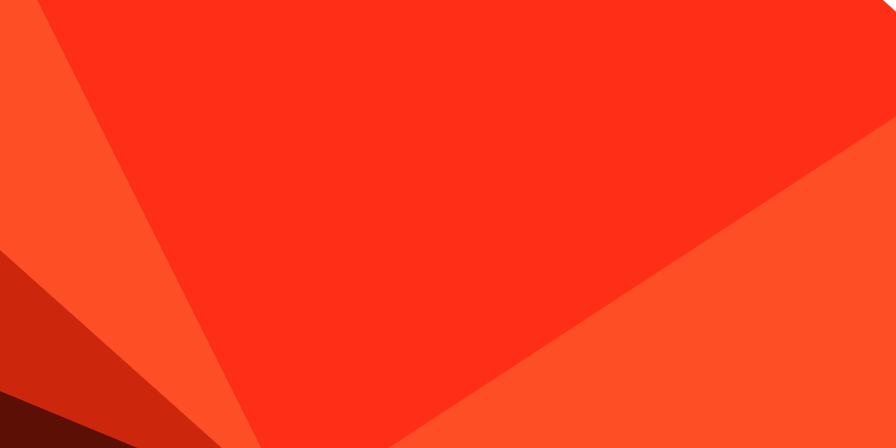
Write a Shadertoy shader that draws this background.

```glsl
const vec3 RED = vec3(0.995, 0.182, 0.092);
const vec3 ORANGE = vec3(0.996, 0.305, 0.150);
const vec3 RUST = vec3(0.80, 0.15, 0.05);
const vec3 BROWN = vec3(0.36, 0.06, 0.02);
const vec3 WHITE = vec3(1.0);

// Signed distance to the line from a to b, positive on its left
float leftOf(vec2 p, vec2 a, vec2 b) {
    vec2 along = normalize(b - a);
    vec2 offset = p - a;
    return along.x * offset.y - along.y * offset.x;
}

// Paint the half plane left of the line with a one pixel soft edge
vec3 paintSide(vec3 base, vec3 paint, vec2 p, vec2 a, vec2 b, float pixel) {
    float coverage = clamp(0.5 + leftOf(p, a, b) / pixel, 0.0, 1.0);
    return mix(base, paint, coverage);
}

void mainImage(out vec4 fragColor, in vec2 fragCoord) {
    // Canvas spans 2 by 1 units
    vec2 p = fragCoord / iResolution.xy * vec2(2.0, 1.0);
    float pixel = 1.0 / iResolution.y;
    vec3 color = RED;

    // Broad right slope and clipped top corner
    color = paintSide(color, ORANGE, p, vec2(2.0, 0.740), vec2(0.867, 0.0), pixel);
    color = paintSide(color, WHITE, p, vec2(1.971, 1.0), vec2(2.0, 0.974), pixel);

    // Left facets, darkening toward the lower corner
    color = paintSide(color, ORANGE, p, vec2(0.583, 0.0), vec2(0.083, 1.0), pixel);
    color = paintSide(color, RUST, p, vec2(0.495, 0.0), vec2(0.0, 0.442), pixel);
    color = paintSide(color, BROWN, p, vec2(0.307, 0.0), vec2(0.0, 0.127), pixel);

    fragColor = vec4(color, 1.0);
}
```
